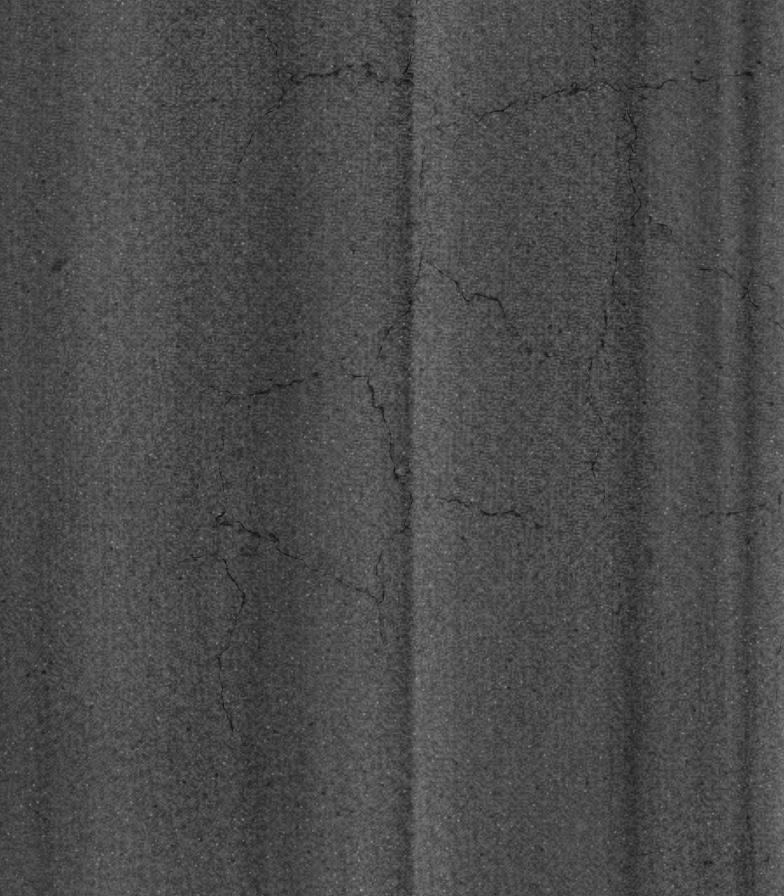
Reproduce this texture procedurally as a WebGL 2 fragment shader.

```glsl
#version 300 es
precision highp float;
// Worn grey asphalt with vertical wheel bands, fine grain, pale flecks and broken dark cracks.

#define BASE_GREY 0.283
#define BAND_STRENGTH 1.27
#define GRAIN_FINE 0.145
#define GRAIN_COARSE 0.07
#define STREAK 0.030
#define FLECK 0.17
#define PIT 0.11
#define CRACK_DEPTH 0.145
#define CRACK_WIDTH 0.0012
#define CRACK_CELLS vec2(4.9, 3.4)
#define TWIG_CELLS vec2(12.0, 9.0)
#define SEED 3.7

uniform vec2 u_resolution;
out vec4 fragColor;

float hash(vec2 p) {
  return fract(sin(dot(p, vec2(127.1, 311.7))) * 43758.5453);
}

vec2 hash2(vec2 p) {
  return vec2(hash(p), hash(p + 57.3));
}

float noise(vec2 p) {
  vec2 i = floor(p), f = fract(p);
  f = f * f * (3.0 - 2.0 * f);
  return mix(mix(hash(i), hash(i + vec2(1, 0)), f.x),
             mix(hash(i + vec2(0, 1)), hash(i + vec2(1, 1)), f.x), f.y);
}

vec2 wander(vec2 p, float frequency) {
  return vec2(noise(p * frequency + 11.0), noise(p * frequency + 47.0)) - 0.5;
}

// Brightness across the road: (centre, half width, strength)
float bands(float u) {
  const vec3 band[11] = vec3[11](
    vec3(0.05, 0.020, -0.020), vec3(0.15, 0.060, 0.034), vec3(0.355, 0.042, -0.028),
    vec3(0.46, 0.060, 0.036), vec3(0.519, 0.007, -0.034), vec3(0.72, 0.060, 0.006),
    vec3(0.805, 0.018, -0.036), vec3(0.86, 0.030, 0.016), vec3(0.93, 0.012, 0.042),
    vec3(0.955, 0.012, -0.030), vec3(1.0, 0.025, 0.058));
  float sum = 0.0;
  for (int i = 0; i < 11; i++) {
    float d = (u - band[i].x) / band[i].y;
    sum += band[i].z * exp(-d * d);
  }
  // Bright ridge with a crisp left side
  float ridge = (u - 0.535) / 0.065;
  return sum + 0.068 * smoothstep(0.522, 0.532, u) * exp(-ridge * ridge);
}

// Distance to the nearest border of an irregular cell, in cell units
float cellBorder(vec2 p) {
  vec2 cell = floor(p), nearest = vec2(0.0);
  float best = 9.0;
  for (int k = 0; k < 25; k++) {
    vec2 c = cell + vec2(k % 5 - 2, k / 5 - 2);
    vec2 r = c + 0.1 + 0.8 * hash2(c + SEED) - p;
    if (dot(r, r) < best) { best = dot(r, r); nearest = r; }
  }
  float border = 9.0;
  for (int k = 0; k < 25; k++) {
    vec2 c = cell + vec2(k % 5 - 2, k / 5 - 2);
    vec2 r = c + 0.1 + 0.8 * hash2(c + SEED) - p;
    vec2 gap = r - nearest;
    if (dot(gap, gap) > 1e-5) border = min(border, dot(0.5 * (r + nearest), normalize(gap)));
  }
  return border;
}

// Scattered round spots; share is the part of the cells that holds one
float spots(vec2 p, float cells, float share, float radius, float soft) {
  vec2 q = p * cells, c = floor(q);
  vec2 centre = c + 0.3 + 0.4 * hash2(c + 5.0);
  float r = radius * (0.5 + hash(c + 31.0));
  float d = length(q - centre) / cells;
  return step(hash(c + 83.0), share) * (1.0 - smoothstep(r - soft, r + soft, d))
       * (0.35 + 0.65 * hash(c + 19.0));
}

void main() {
  float px = 1.0 / u_resolution.y;
  vec2 p = gl_FragCoord.xy * px;
  float u = gl_FragCoord.x / u_resolution.x;
  vec2 turned = mat2(0.83, 0.56, -0.56, 0.83) * p;

  // Bands, thin vertical streaks and slow patches
  float grey = BASE_GREY + BAND_STRENGTH * bands(u);
  grey += STREAK * (noise(vec2(p.x * 110.0, p.y * 1.5)) - 0.5);
  grey += STREAK * (noise(vec2(p.x * 32.0, p.y * 0.8 + 9.0)) - 0.5);
  grey += 0.024 * (noise(p * 7.0 + 21.0) - 0.5);

  // Stone grain
  float rough = 0.75 + 0.5 * noise(vec2(p.x * 9.0, p.y * 2.0));
  grey += rough * GRAIN_FINE * (noise(p * 512.0) - 0.5);
  grey += rough * GRAIN_COARSE * (noise(turned * 240.0 + 70.0) - 0.5);

  // Pale flecks, small pits and a few ragged stains
  grey += FLECK * spots(turned, 150.0, 0.24, 0.0010, 0.7 * px);
  grey -= PIT * spots(turned + 3.0, 75.0, 0.20, 0.0017, px);
  vec2 ragged = p + 0.010 * wander(p, 110.0);
  grey -= 0.8 * PIT * spots(ragged, 9.0, 0.16, 0.0065, 0.003);

  // Main cracks, jagged and fading in and out along their length
  vec2 bent = p + 0.045 * wander(p, 9.0) + 0.024 * wander(p, 27.0)
            + 0.010 * wander(p, 75.0) + 0.0045 * wander(p, 190.0);
  float mainDist = cellBorder(bent * CRACK_CELLS + SEED) / CRACK_CELLS.y;
  float present = smoothstep(0.36, 0.66, noise(p * 4.3 + SEED));
  float broken = smoothstep(0.2, 0.7, noise(p * 120.0 + 13.0));
  float width = CRACK_WIDTH * (0.3 + 1.4 * noise(p * 38.0));
  float crack = present * (0.2 + 0.8 * broken) * (1.0 - smoothstep(width - px, width + px, mainDist));

  // Thin twigs and crumbled specks beside them
  float twigDist = cellBorder(bent * TWIG_CELLS + 17.0) / TWIG_CELLS.y;
  float twigHere = smoothstep(0.52, 0.72, noise(p * 8.0 + 40.0)) * (0.35 + present * exp(-mainDist / 0.035));
  float twig = twigHere * broken * (1.0 - smoothstep(0.0, CRACK_WIDTH + px, twigDist));
  float crumbs = present * exp(-mainDist / 0.009) * smoothstep(0.5, 0.85, noise(turned * 210.0));
  grey -= CRACK_DEPTH * min(1.0, crack + 0.6 * twig + 0.6 * crumbs);

  fragColor = vec4(vec3(clamp(grey, 0.09, 0.75)), 1.0);
}
```
